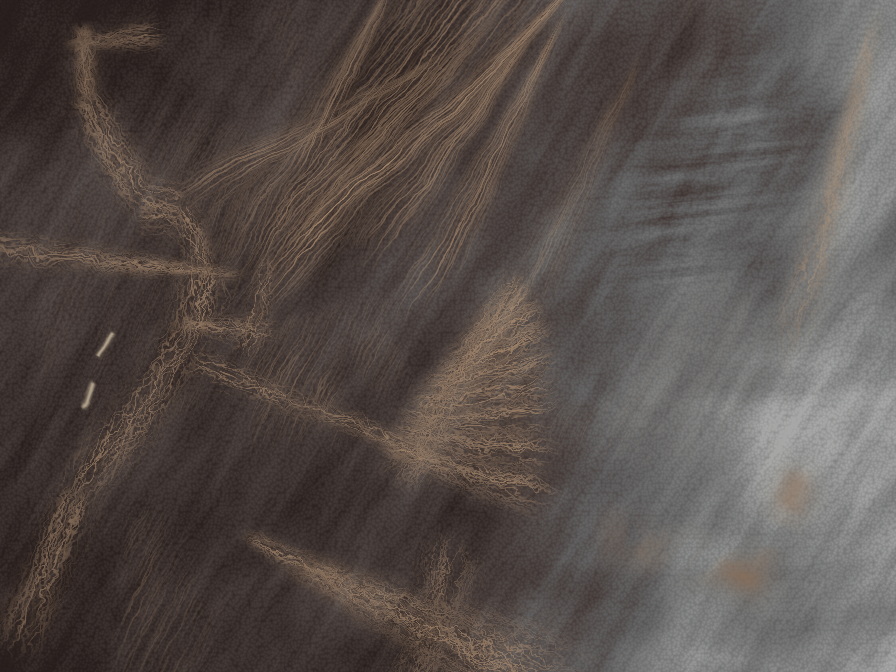
Reproduce this texture procedurally as a Shadertoy shader.

```glsl
#define THREAD 0.0015
#define CRACKLE 34.0
#define GRAIN 0.08
#define CLOUDS 0.27
#define STREAKS 0.25
#define SCUFFS 0.09
#define DEFOCUS 0.0016
#define FIBER_TAN vec3(0.7, 0.57, 0.45)
#define STAIN_TAN vec3(0.53, 0.43, 0.35)
#define CHIP_PALE vec3(0.76, 0.7, 0.6)
#define BRUSH_DIR vec2(0.53, 0.848)

const vec3 HIDE[5] = vec3[5](
  vec3(.16, .124, .118), vec3(.275, .238, .23), vec3(.373, .368, .37),
  vec3(.485, .49, .487), vec3(.65, .655, .65));

// Joints of the long crease
const vec2 TRUNK[8] = vec2[8](
  vec2(.12, .95), vec2(.13, .84), vec2(.22, .69), vec2(.28, .68),
  vec2(.31, .6), vec2(.28, .5), vec2(.11, .25), vec2(.02, .04));

// Sweeping scratches: start, end
const vec4 RAYS[7] = vec4[7](
  vec4(.84, 1.01, .4, .58), vec4(.7, .95, .42, .64), vec4(.56, 1, .44, .73),
  vec4(.82, .94, .62, .57), vec4(.77, .93, .56, .64), vec4(.93, .88, .78, .55),
  vec4(.62, .9, .28, .69));

// Side branches: start, end
const vec4 BRANCHES[7] = vec4[7](
  vec4(.32, .6, -.05, .63), vec4(.4, .61, .37, .48), vec4(.28, .52, .41, .51),
  vec4(.11, .93, .23, .95), vec4(.64, .33, .27, .47), vec4(1.29, .93, 1.19, .5),
  vec4(.38, .2, .56, .1));

float hash(vec2 p) {
  return fract(sin(dot(p, vec2(127.1, 311.7))) * 43758.5);
}

// Layered, mutually warped sines
float waves(vec2 p) {
  float sum = 0., amp = .5;
  for (int i = 0; i < 5; i++) {
    p = mat2(.8, -.6, .6, .8) * p * 1.8 + 1.7;
    p += .6 * sin(p.yx);
    sum += amp * sin(p.x) * cos(p.y);
    amp *= .58;
  }
  return sum;
}

float cells(vec2 p) {
  vec2 base = floor(p);
  float nearest = 2.;
  for (int i = 0; i < 9; i++) {
    vec2 id = base + vec2(i % 3 - 1, i / 3 - 1);
    nearest = min(nearest, length(id + vec2(hash(id), hash(id + 37.)) - p));
  }
  return nearest;
}

// Soft capsule
float smudge(vec2 p, vec4 ends, float radius) {
  vec2 q = p - ends.xy, axis = ends.zw - ends.xy;
  float d = length(q - axis * clamp(dot(q, axis) / dot(axis, axis), 0., 1.)) / radius;
  return exp(-d * d);
}

// Bundle of crackled threads with changing width
float strands(vec2 p, vec4 ends, vec2 widths, float lanes, float wiggle) {
  vec2 axis = ends.zw - ends.xy, q = p - ends.xy;
  float len = length(axis);
  axis /= len;
  float u = dot(q, axis) / len, side = axis.x * q.y - axis.y * q.x;
  float w = mix(widths.x, widths.y, clamp(u, 0., 1.));
  if (abs(u - .5) > .7 || abs(side) > 1.5 * w) return 0.;
  float blur = smoothstep(.35, .8, length(p - vec2(.6, .42)));
  float thick = THREAD + DEFOCUS * blur + .2 / iResolution.y;
  float envelope = exp(-2. * side * side / (w * w))
    * smoothstep(-.2, .05, u) * (1. - smoothstep(.8, 1.2, u));
  float threads = 0.;
  for (float layer = 0.; layer < 4.; layer++) {
    float lane = (side + wiggle * waves(p * CRACKLE + layer * 3.7)) / w * lanes + layer * .37;
    float h = hash(vec2(floor(lane), layer + floor(ends.x * 90.)));
    float d = abs(fract(lane) - .5) * w / lanes;
    float reach = smoothstep(.05, .8, .5 + .5 * sin(u * len * 15. + h * 40.))
      * (1. - smoothstep(.6, .8, u - .5 * h));
    threads = max(threads, (1. - smoothstep(.1 * thick, thick, d)) * reach * mix(.3, 1., h));
  }
  return envelope * (.09 + .91 * threads) * mix(1., .7, blur);
}

float fibers(vec2 p) {
  // Patchy hairlines and the broad sheaf
  float f = .5 * smoothstep(-.1, .5, waves(p * 3.))
    * strands(p, vec4(.85, 1.15, .25, -.1), vec2(.5), 64., .004);
  f = max(f, .7 * strands(p, vec4(.72, 1.05, .38, .6), vec2(.15, .09), 15., .004));
  for (int i = 0; i < 7; i++) {
    float strength = i == 0 ? 1. : (i == 5 ? .4 : .75);
    float spread = .025 + .025 * hash(vec2(i));
    f = max(f, .85 * strands(p, vec4(TRUNK[i], TRUNK[i + 1]), vec2(spread), 6., .014));
    f = max(f, strength * strands(p, RAYS[i], vec2(.011, .05), 7., .003));
    f = max(f, .8 * strands(p, BRANCHES[i], vec2(.016, .038), 5., .014));
  }
  // Plume growing from a slanted spine
  for (float t = 0.; t < 1.01; t += .125) {
    float angle = mix(-.38, .85, t);
    vec2 root = mix(vec2(.59, .345), vec2(.71, .51), t);
    vec2 tip = root + vec2(cos(angle), sin(angle)) * mix(.23, .1, t);
    f = max(f, .9 * strands(p, vec4(root, tip), vec2(.03, .042), 7., .012));
  }
  f = max(f, .9 * strands(p, vec4(.61, .32, .77, .58), vec2(.05, .035), 9., .014));
  // Lower fan
  f = max(f, .9 * strands(p, vec4(.46, .15, .82, -.03), vec2(.03, .1), 15., .016));
  return max(f, .6 * strands(p, vec4(.61, -.02, .67, .19), vec2(.06), 9., .016));
}

void mainImage(out vec4 fragColor, in vec2 fragCoord) {
  vec2 p = fragCoord / iResolution.y;
  vec2 bent = p + .018 * vec2(waves(p * 3.), waves(p * 3. + 5.));
  vec2 brushed = vec2(dot(p, BRUSH_DIR), BRUSH_DIR.y * p.x - BRUSH_DIR.x * p.y);

  // Dark left, worn and hazy right
  float light = smoothstep(.45, 1.35, p.x - .08 * (p.y - .5));
  float variation = CLOUDS * waves(p * 3.2 + 2.) + STREAKS * waves(brushed * vec2(1.6, 6));
  float tone = .12 + .59 * light + variation * mix(.6, 1.1, light);
  tone -= .3 * smudge(bent, vec4(1.23, .82, 1.14, .62), .07);
  tone += .22 * smudge(bent, vec4(1.3, .52, 1.17, .28), .06);
  tone += .22 * smudge(bent, vec4(1.03, .16, .98, 0), .08);
  float rubbing = waves(vec2(p.x + .2 * p.y, p.y - .1 * p.x) * vec2(6, 60));
  tone += (.2 + .25 * rubbing) * smudge(bent, vec4(1.1, .78, 1, .66), .1);
  tone += SCUFFS * waves(brushed * vec2(9, 50));
  tone += GRAIN * (1. - 2. * cells(p * 210.));
  vec3 color = HIDE[0] * (1. + .8 * clamp(tone, -.4, 0.));
  for (int i = 1; i < 5; i++)
    color = mix(color, HIDE[i], clamp(tone * 4. - float(i - 1), 0., 1.));

  // Blurred rusty stains
  float stain = smudge(bent, vec4(.92, .2, 1.12, .15), .03);
  stain = max(stain, .7 * smudge(bent, vec4(1.12, .15, 1.19, .28), .025));
  color = mix(color, STAIN_TAN, stain * clamp(.45 + waves(p * 9.), 0., .9));
  color = mix(color, FIBER_TAN, .9 * fibers(bent));

  // Pale chips
  vec2 rough = bent + .008 * waves(p * 30.);
  float chip = smudge(rough, vec4(.152, .48, .172, .51), .0035);
  chip = max(chip, smudge(rough, vec4(.125, .39, .14, .43), .0045));
  fragColor = vec4(mix(color, CHIP_PALE, .85 * chip), 1);
}
```
